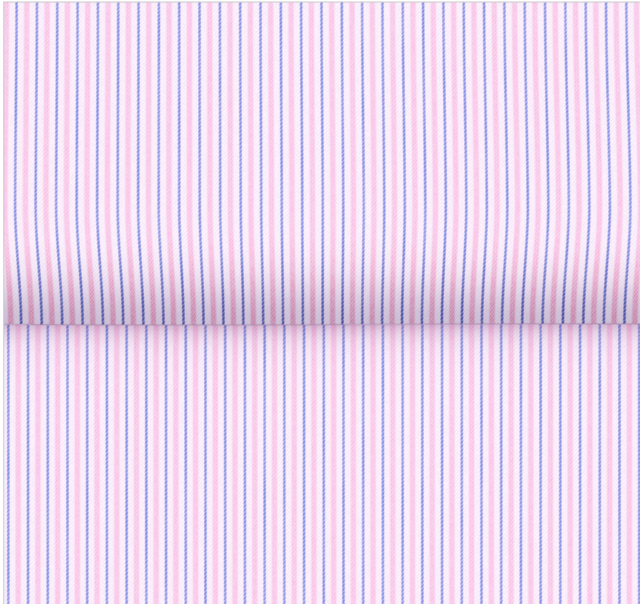
Give the GLSL for this texture, as a WebGL 2 fragment shader.

```glsl
#version 300 es
precision highp float;

uniform vec2 u_resolution;
out vec4 fragColor;

float hash(vec2 p) {
    vec3 q = fract(vec3(p.xyx) * 0.1031);
    q += dot(q, q.yzx + 33.33);
    return fract((q.x + q.y) * q.z);
}

float noise(vec2 p) {
    vec2 i = floor(p), f = fract(p);
    f = f * f * (3.0 - 2.0 * f);
    return mix(mix(hash(i), hash(i + vec2(1, 0)), f.x),
               mix(hash(i + vec2(0, 1)), hash(i + vec2(1, 1)), f.x), f.y);
}

// Soft band of the given half width around distance zero
float band(float d, float halfWidth, float soft) {
    return 1.0 - smoothstep(halfWidth - soft, halfWidth + soft, abs(d));
}

void main() {
    // Height is one unit, y runs downward
    vec2 p = gl_FragCoord.xy / u_resolution.y;
    p.y = 1.0 - p.y;
    float pixel = 1.0 / u_resolution.y;
    float soft = 0.0005 + 0.6 * pixel;
    float fold = 0.537 + 0.001 * sin(p.x * 5.0);
    float below = smoothstep(-0.7 * pixel, 0.7 * pixel, p.y - fold);
    bool onRoll = p.y < fold;
    float curl = onRoll ? smoothstep(0.37, 0.54, p.y) : 0.0;

    // Stripes swell over the roll and bend inward near the fold
    float bend = 0.009 * (p.x - 0.3) * smoothstep(0.0, 0.36, p.y)
               - 0.010 * sin(3.5 * (p.x - 0.53)) * smoothstep(0.34, 0.54, p.y);
    float period = onRoll ? 0.03365 : 0.03264;
    float along = (onRoll ? p.x - bend - 0.0275 : p.x - 0.0138) / period;
    float stripeId = floor(along + 0.5);
    float blueDist = (along - stripeId) * period;
    float pinkDist = (fract(along) - 0.5) * period;

    // Diagonal twill, slightly uneven
    float wobble = 0.8 * noise(p * 60.0);
    float twill = 0.5 + 0.5 * sin(6.2832 * (p.y + 1.3 * p.x) / 0.0066 + wobble);
    float grain = noise(p * 330.0) - 0.5;
    float wear = noise(vec2(stripeId * 7.3 + (onRoll ? 20.0 : 91.0), p.y * 22.0));

    vec3 cloth = vec3(0.985, 0.935, 0.985) + 0.022 * (twill - 0.5) + 0.02 * grain;

    // Wide pink stripe with a faint split between its yarns
    float pink = band(pinkDist, 0.0043, soft + 0.0012);
    pink *= 0.62 + 0.38 * twill - 0.15 * band(pinkDist, 0.0006, soft) + 0.3 * grain;
    cloth = mix(cloth, mix(vec3(0.98, 0.76, 0.90), vec3(0.96, 0.64, 0.77), curl), pink);

    // Narrow blue stripe of twisted beads
    float bead = 0.5 + 0.5 * sin(6.2832 * (p.y + 0.7 * blueDist) / 0.0066 + wear * 3.0);
    float blue = band(blueDist, 0.0018 + 0.0004 * bead, soft + 0.0003);
    blue *= 0.68 + 0.22 * bead + 0.16 * (wear - 0.5);
    cloth = mix(cloth, mix(vec3(0.49, 0.54, 0.89), vec3(0.30, 0.34, 0.72), curl), blue);

    // Shade under the roll and the shadow it throws
    vec3 rollShade = 1.0 - vec3(0.19, 0.20, 0.15) * curl * curl;
    float shadow = exp(-max(p.y - fold, 0.0) * 48.0);
    vec3 flatShade = 1.0 - vec3(0.17, 0.24, 0.17) * shadow;
    cloth *= mix(rollShade, flatShade, below);
    cloth = mix(cloth, vec3(0.66, 0.55, 0.66), 0.55 * band(p.y - fold, 0.0012, soft));

    // White margin and thin grey frame at the left and top
    float inset = min(p.x - 0.0062, p.y - 0.0034);
    cloth = mix(vec3(1.0), cloth, smoothstep(-soft, soft, inset));
    cloth = mix(cloth, vec3(0.74), 0.8 * band(inset, 0.0008, soft));

    fragColor = vec4(clamp(cloth, 0.0, 1.0), 1.0);
}
```
